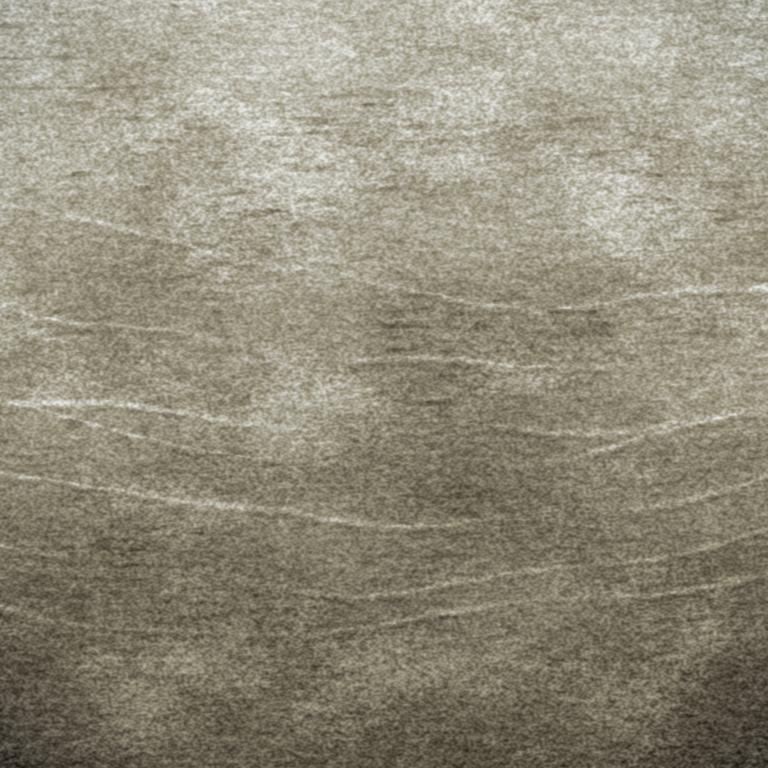
This texture is drawn by a Shadertoy shader. Its source:

```glsl
#define TONE_BOTTOM 0.395
#define TONE_TOP 0.775
#define CLOUD_DEPTH 0.17
#define WASH_DEPTH 0.12
#define GRAIN_DEPTH 0.13
#define STREAK_DEPTH 0.13
#define CREASE_COUNT 7
#define CREASE_WIDTH 0.0034
#define CREASE_DEPTH 0.125
#define SCRATCH_COUNT 16
#define VIGNETTE_DEPTH 0.12

const vec3 UMBER = vec3(0.36, 0.33, 0.27);
const vec3 SAND  = vec3(0.60, 0.575, 0.49);
const vec3 CHALK = vec3(0.83, 0.83, 0.80);

float hash(vec2 cell) {
    uvec2 q = uvec2(ivec2(cell)) * uvec2(1597334673u, 3812015801u);
    uint n = (q.x ^ q.y) * 1597334673u;
    n = (n ^ (n >> 15)) * 2246822519u;
    return float((n ^ (n >> 13)) >> 8) / 16777216.0;
}

float cornerSlope(vec2 cell, vec2 offset) {
    float angle = 6.2832 * hash(cell);
    return dot(vec2(cos(angle), sin(angle)), offset);
}

// Gradient noise, roughly -1 to 1
float noise(vec2 p) {
    vec2 cell = floor(p), f = fract(p);
    vec2 u = f * f * f * (f * (f * 6.0 - 15.0) + 10.0);
    vec2 e = vec2(1.0, 0.0);
    float low  = mix(cornerSlope(cell, f), cornerSlope(cell + e, f - e), u.x);
    float high = mix(cornerSlope(cell + e.yx, f - e.yx), cornerSlope(cell + 1.0, f - 1.0), u.x);
    return 1.4 * mix(low, high, u.y);
}

// Each octave is turned so that the lattices never line up
float fbm(vec2 p) {
    float sum = 0.0, amplitude = 0.55;
    for (int i = 0; i < 6; i++) {
        sum += amplitude * noise(p);
        p = mat2(0.96, 0.28, -0.28, 0.96) * p * 2.03 + vec2(17.3, 9.1);
        amplitude *= 0.62;
    }
    return sum;
}

// Irregular speckle with slightly flattened grains
float speckle(vec2 p) {
    mat2 turn = mat2(0.8, 0.6, -0.6, 0.8);
    vec2 q = p * vec2(0.85, 1.1);
    float fine = noise(turn * q * 235.0 + 11.0);
    float medium = noise(turn * turn * q * 137.0 + 47.0);
    float coarse = noise(turn * q.yx * 71.0 + 83.0);
    return 0.75 * fine + 0.65 * medium + 0.4 * coarse;
}

// Long, pale folds that sag across the sheet
float creases(vec2 p) {
    float sum = 0.0;
    for (int i = 0; i < CREASE_COUNT; i++) {
        float id = float(i), k = id / float(CREASE_COUNT - 1);
        float x = p.x - mix(0.75, 0.38, k);
        float height = mix(0.61, 0.17, k) + 0.03 * (hash(vec2(id, 3.0)) - 0.5);
        float sag = mix(0.04, 0.3, hash(vec2(id, 7.0)));
        float wave = 0.03 * noise(vec2(p.x * 3.2, id * 5.7 + 0.4));
        float d = p.y - height - sag * x * x - wave - 0.002 * noise(vec2(p.x * 24.0, id + 0.5));
        float width = CREASE_WIDTH * (1.0 + 0.7 * noise(vec2(p.x * 7.0, id + 40.5)));
        float presence = smoothstep(-0.5, 0.4, noise(vec2(p.x * 3.0 + 8.0, id * 3.3 + 0.3)));
        float ridge = exp(-d * d / (width * width));
        float halo = 0.2 * exp(-abs(d) / 0.008);
        float shade = 0.3 * exp(-pow((d + 0.008) / 0.004, 2.0));
        sum += presence * (ridge + halo - shade);
    }
    return sum;
}

// Short faint scuffs at mixed angles
float scratches(vec2 p) {
    float sum = 0.0;
    for (int i = 0; i < SCRATCH_COUNT; i++) {
        float id = float(i);
        vec2 start = vec2(hash(vec2(id, 21.0)), 0.75 * hash(vec2(id, 22.0)));
        float angle = mix(-0.3, 1.4, hash(vec2(id, 23.0)));
        float reach = mix(0.03, 0.10, hash(vec2(id, 24.0)));
        vec2 dir = vec2(cos(angle), sin(angle)), q = p - start;
        float along = clamp(dot(q, dir), 0.0, reach);
        float d = length(q - dir * along) / 0.0022;
        sum += exp(-d * d) * mix(-0.5, 0.8, hash(vec2(id, 25.0)));
    }
    return sum;
}

void mainImage(out vec4 fragColor, in vec2 fragCoord) {
    vec2 p = fragCoord / iResolution.y;
    vec2 uv = fragCoord / iResolution.xy;

    // Broad light and stains
    float tone = mix(TONE_BOTTOM, TONE_TOP, uv.y);
    float cloud = fbm(p * vec2(2.8, 5.0) + vec2(3.7, 11.2));
    tone += CLOUD_DEPTH * cloud * mix(0.5, 1.0, uv.y);

    // Grain and fine horizontal fibres
    float grain = speckle(p);
    float fibre = noise(p * vec2(34.0, 165.0) + 31.0) + 0.7 * noise(p * vec2(15.0, 95.0) + 71.0);
    tone += GRAIN_DEPTH * (grain + 0.4 * fibre);

    // Chalky worn patches with crumbling edges
    float wash = fbm(p * vec2(3.6, 6.0) + vec2(27.4, 5.8)) + 0.1 * grain;
    tone += WASH_DEPTH * (smoothstep(-0.05, 0.65, wash) - 0.2);

    // Horizontal brown streaks and flecks
    float streak = noise(p * vec2(11.0, 100.0) + 13.0) + 0.7 * noise(p * vec2(30.0, 140.0) + 57.0);
    float streakArea = smoothstep(-0.4, 0.5, noise(p * vec2(4.0, 8.0) + 90.0) + 0.2 * grain);
    tone -= STREAK_DEPTH * streakArea * smoothstep(0.05, 0.95, streak) * mix(0.4, 1.2, uv.y);
    float fleck = smoothstep(0.6, 0.85, noise(p * vec2(24.0, 55.0) + 140.0));
    tone -= 0.15 * fleck * smoothstep(0.35, 0.9, uv.y);

    // Folds, scuffs and darkened corners
    tone += CREASE_DEPTH * creases(p) * (0.9 + 0.15 * grain);
    tone += 0.07 * scratches(p);
    float corner = smoothstep(0.5, 0.74, length(uv - 0.5));
    tone -= VIGNETTE_DEPTH * corner * mix(1.0, 0.6, uv.y);

    // Tone to colour
    float t = clamp((tone - UMBER.r) / (CHALK.r - UMBER.r), -0.5, 1.12);
    vec3 color = t < 0.5 ? mix(UMBER, SAND, 2.0 * t) : mix(SAND, CHALK, 2.0 * t - 1.0);
    color += vec3(-0.012, 0.0, 0.02) * corner;
    fragColor = vec4(clamp(color, 0.0, 1.0), 1.0);
}
```
